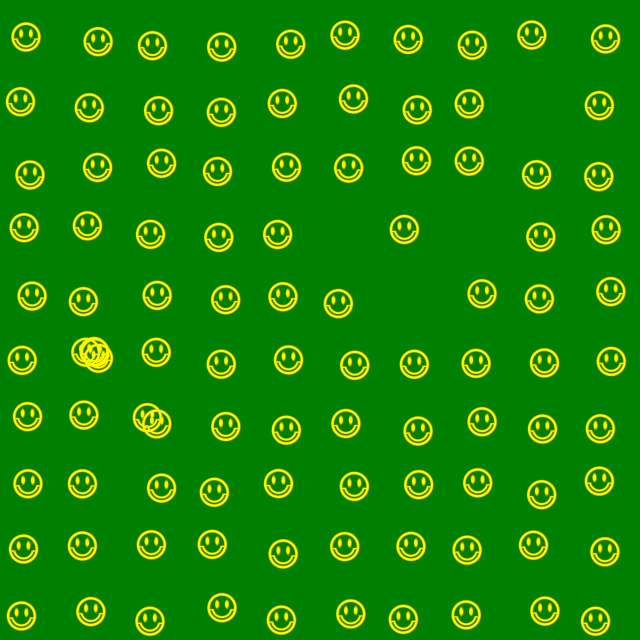
A three.js fragment shader for this pattern:

```glsl
varying vec2 vUv;

const float GRID = 10.0;
const vec2 GRID_SHIFT = vec2(-0.008, -0.012);
const vec2 JITTER = vec2(0.027, 0.028);
const vec3 GREEN = vec3(0.0, 0.5, 0.0);
const vec3 YELLOW = vec3(0.98, 0.99, 0.0);

float hash(vec2 p) {
  return fract(sin(dot(p, vec2(127.1, 311.7))) * 43758.5453);
}

vec2 hash2(vec2 p) {
  return vec2(hash(p), hash(p + 57.3));
}

float ring(vec2 p, float radius, float halfWidth) {
  return abs(length(p) - radius) - halfWidth;
}

float ellipse(vec2 p, vec2 radii) {
  return (length(p / radii) - 1.0) * min(radii.x, radii.y);
}

// Lower arc with short ticks that reach the outline
float smile(vec2 p, float radius, float endY, float halfWidth) {
  float arc = max(ring(p, radius, halfWidth), p.y - endY);
  float x = abs(p.x);
  vec2 toTick = vec2(x - clamp(x, radius - 0.0006, 0.019), p.y - endY);
  return min(arc, length(toTick) - 0.0013);
}

float face(vec2 p) {
  float outline = ring(p, 0.0208, 0.0021);
  float eyes = ellipse(vec2(abs(p.x) - 0.0076, p.y - 0.0054), vec2(0.0031, 0.0064));
  float mouth = smile(p, 0.0147, -0.0033, 0.0017);
  return min(outline, min(eyes, mouth));
}

vec2 faceCenter(vec2 cell, float seed) {
  vec2 wobble = (hash2(cell + seed) - 0.5) * JITTER;
  return (cell + 0.5) / GRID + GRID_SHIFT + wobble;
}

// Jittered grid; a few faces leave their cells and crowd others
float scatter(vec2 uv) {
  vec2 cell = clamp(floor((uv - GRID_SHIFT) * GRID), 0.0, GRID - 1.0);
  float d = face(uv - faceCenter(cell, 3.0));
  float strays = 1.0;
  for (int i = 0; i < 4; i++) {
    float k = float(i);
    vec2 home = vec2(5.0 + k, floor(GRID * hash(vec2(k, 8.0))));
    if (distance(cell, home) < 0.5) d = 1.0;
    vec2 crowd = i < 3 ? vec2(1.0, 4.0) : vec2(2.0, 3.0);
    strays = min(strays, face(uv - faceCenter(crowd, 17.0 * (k + 1.0))));
  }
  return min(d, strays);
}

float coverage(float d, float softness) {
  return 1.0 - smoothstep(-softness, softness, d);
}

void main() {
  // Slightly offset channels give gold and lime stroke edges
  float red = coverage(scatter(vUv) - 0.0002, 0.0013);
  float green = coverage(scatter(vUv + vec2(0.0004, 0.0)) + 0.0003, 0.0013);
  gl_FragColor = vec4(mix(GREEN, YELLOW, vec3(red, green, 0.0)), 1.0);
}
```
